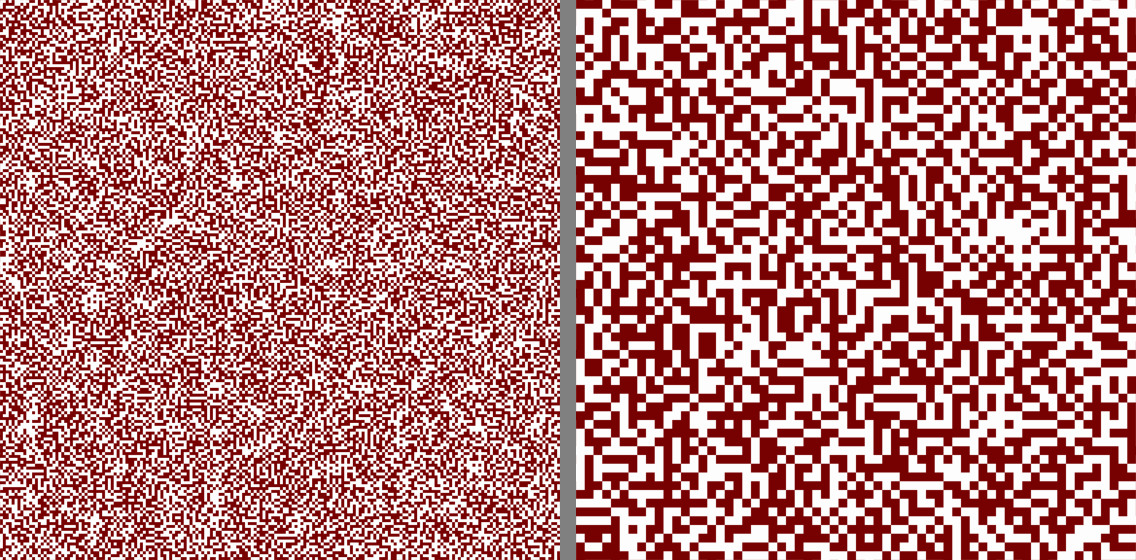
Left: the whole. Right: its middle third, enlarged.
A WebGL 2 fragment shader for this texture:

```glsl
#version 300 es
precision highp float;
// Dense maze-like mosaic of small square maroon and white cells.

#define CELLS 192.0          // cells across the canvas
#define SIDE_REPEL 0.25      // how strongly side neighbours differ
#define CORNER_REPEL 0.10    // how strongly corner neighbours differ
#define DARK_BIAS 0.055      // raises the share of dark cells
#define PATCH_SIZE 7.0       // cells per light patch
#define PATCH_AMOUNT 0.5     // strength of the light patches
#define SOFTNESS 1.2         // edge width, in screen samples
#define LIGHT vec3(0.998, 0.993, 0.993)
#define DARK vec3(0.468, 0.0, 0.0)

uniform vec2 u_resolution;
out vec4 fragColor;

// Uniform random value in 0..1 for an integer lattice point.
float hash(ivec2 cell) {
    uvec2 q = uvec2(cell + 4096) * uvec2(1597u, 3571u);
    uint h = (q.x ^ (q.y << 11)) * 747796u + q.y;
    h = (h ^ (h >> 15)) * 668265u;
    h = (h ^ (h >> 13)) * 374761u;
    h ^= h >> 16;
    return float(h & 65535u) / 65536.0;
}

vec2 gradient(ivec2 corner) {
    float angle = 6.28319 * hash(corner + 1500);
    return vec2(cos(angle), sin(angle));
}

float gradientNoise(vec2 p) {
    ivec2 i = ivec2(floor(p));
    vec2 f = fract(p);
    vec2 s = f * f * f * (f * (f * 6.0 - 15.0) + 10.0);
    float a = dot(gradient(i), f);
    float b = dot(gradient(i + ivec2(1, 0)), f - vec2(1.0, 0.0));
    float c = dot(gradient(i + ivec2(0, 1)), f - vec2(0.0, 1.0));
    float d = dot(gradient(i + ivec2(1, 1)), f - vec2(1.0));
    return mix(mix(a, b, s.x), mix(c, d, s.x), s.y);
}

// 1 for a dark cell, 0 for a light one: thresholded high-pass noise.
float darkCell(vec2 cell) {
    ivec2 id = ivec2(cell);
    float level = DARK_BIAS;
    for (int y = -1; y <= 1; y++) {
        for (int x = -1; x <= 1; x++) {
            int reach = abs(x) + abs(y);
            float weight = reach == 0 ? 1.0
                         : reach == 1 ? -SIDE_REPEL : -CORNER_REPEL;
            level += weight * (hash(id + ivec2(x, y)) - 0.5);
        }
    }
    float patchLevel = gradientNoise((cell + 0.5) / PATCH_SIZE);
    level -= PATCH_AMOUNT * max(patchLevel, 0.0);
    return step(0.0, level);
}

void main() {
    float side = min(u_resolution.x, u_resolution.y);
    vec2 p = gl_FragCoord.xy / side * CELLS;

    // Box filter: blend the four cells around the nearest lattice corner.
    float width = min(SOFTNESS * CELLS / side, 1.0);
    vec2 corner = floor(p + 0.5);
    vec2 blend = clamp((p - corner) / width + 0.5, 0.0, 1.0);
    float lower = mix(darkCell(corner - 1.0),
                      darkCell(corner - vec2(0.0, 1.0)), blend.x);
    float upper = mix(darkCell(corner - vec2(1.0, 0.0)),
                      darkCell(corner), blend.x);
    float dark = mix(lower, upper, blend.y);

    fragColor = vec4(mix(LIGHT, DARK, dark), 1.0);
}
```
